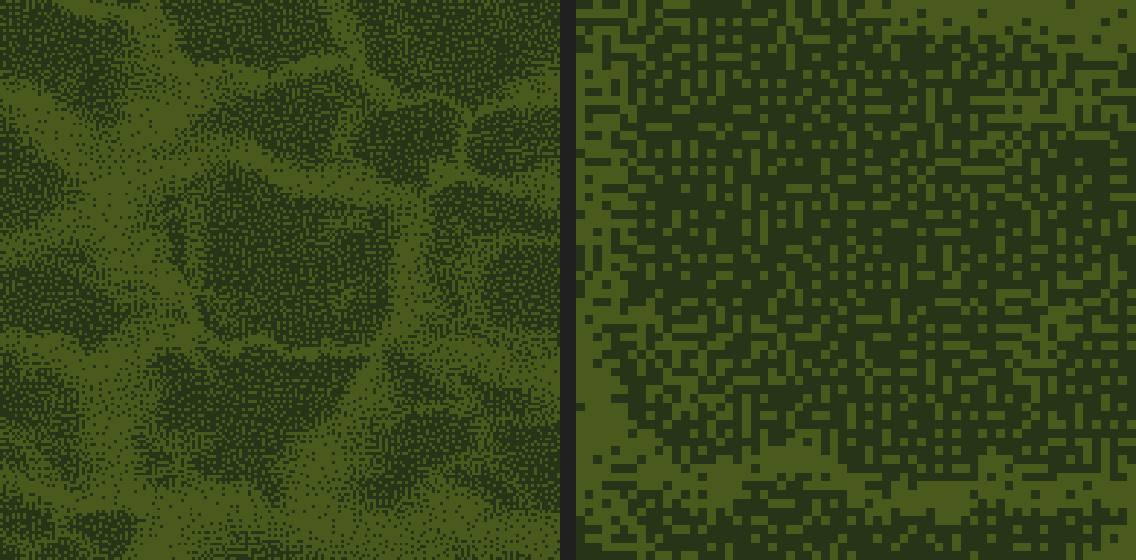
Left: the whole. Right: its middle third, enlarged.
Give the GLSL for this texture, as a Shadertoy shader.

```glsl
// Mossy green ground with pale frayed veins, dithered to two colours on a coarse grid.

const vec3 DARK_MOSS = vec3(0.152, 0.205, 0.090);
const vec3 PALE_MOSS = vec3(0.290, 0.348, 0.110);
const float GRID_CELLS = 192.0;
const float TAU = 6.28319;

// Integer hash: lattice point and seed to a value in 0..1
float hash(vec2 p, int seed) {
    uvec2 q = uvec2(ivec2(p) + 4096) * uvec2(1597u, 3571u);
    uint n = (q.x ^ (q.y << 8)) + uint(seed) * 7919u;
    n = (n ^ (n >> 15)) * 73244475u;
    n = (n ^ (n >> 13)) * 73244475u;
    n ^= n >> 16;
    return float(n & 65535u) / 65536.0;
}

float valueNoise(vec2 p, int seed) {
    vec2 i = floor(p);
    vec2 f = fract(p);
    f = f * f * (3.0 - 2.0 * f);
    float low = mix(hash(i, seed), hash(i + vec2(1, 0), seed), f.x);
    float high = mix(hash(i + vec2(0, 1), seed), hash(i + vec2(1, 1), seed), f.x);
    return mix(low, high, f.y);
}

float fbm(vec2 p, int seed) {
    float sum = 0.0;
    float amplitude = 0.533;
    for (int octave = 0; octave < 4; octave++) {
        sum += amplitude * valueNoise(p, seed + octave);
        p = p * 2.03 + 5.7;
        amplitude *= 0.5;
    }
    return sum;
}

vec2 cellSeed(vec2 cell, int seed) {
    return 0.05 + 0.9 * vec2(hash(cell, seed), hash(cell, seed + 1));
}

// Distance from p to the nearest border between Voronoi cells
float borderDistance(vec2 p, int seed) {
    vec2 base = floor(p);
    vec2 nearest = vec2(0.0);
    float best = 9.0;
    for (int y = -1; y <= 1; y++)
    for (int x = -1; x <= 1; x++) {
        vec2 cell = base + vec2(x, y);
        vec2 offset = cell + cellSeed(cell, seed) - p;
        if (dot(offset, offset) < best) {
            best = dot(offset, offset);
            nearest = offset;
        }
    }
    float border = 9.0;
    for (int y = -2; y <= 2; y++)
    for (int x = -2; x <= 2; x++) {
        vec2 cell = base + vec2(x, y);
        vec2 offset = cell + cellSeed(cell, seed) - p;
        vec2 across = offset - nearest;
        if (dot(across, across) > 0.0001)
            border = min(border, dot(0.5 * (offset + nearest), normalize(across)));
    }
    return border;
}

float vein(vec2 p, float width, int seed) {
    return 1.0 - smoothstep(0.15 * width, width, borderDistance(p, seed));
}

vec2 warp(vec2 p, int seed) {
    return vec2(fbm(p, seed), fbm(p + 3.1, seed + 10)) - 0.5;
}

// Share of pale dots: broad frayed veins, faint side veins and mottled patches
float paleShare(vec2 uv) {
    vec2 p = uv + 0.16 * warp(uv * 5.0, 11) + 0.05 * warp(uv * 17.0, 101);
    float width = mix(0.05, 0.36, smoothstep(0.3, 0.75, fbm(uv * vec2(2.5, 4.0), 31)));
    float broad = vein(p * vec2(2.3, 4.0) + vec2(0.35, 0.6), width, 41);
    broad *= 0.75 + 0.25 * smoothstep(0.3, 0.5, fbm(uv * 8.0 + 4.0, 121));
    float side = vein(p * vec2(4.6, 6.6) + 2.3, 0.16, 51);
    side *= 0.6 * smoothstep(0.42, 0.65, fbm(uv * 4.0 + 8.0, 61));
    float mottle = 0.2 * (fbm(uv * 11.0, 71) - 0.5);
    return mix(0.29, 0.92, max(broad, side)) + mottle;
}

// White noise minus its neighbourhood mean
float highPass(vec2 cell) {
    float sum = 0.0;
    for (int y = -1; y <= 1; y++)
    for (int x = -1; x <= 1; x++)
        sum += hash(cell + vec2(x, y), 81);
    return hash(cell, 81) - sum / 9.0;
}

// Evenly spread threshold: rank of a cell among its neighbours
float ditherThreshold(vec2 cell) {
    float center = highPass(cell);
    float rank = 0.0;
    for (int y = -1; y <= 1; y++)
    for (int x = -1; x <= 1; x++)
        if (x != 0 || y != 0)
            rank += step(highPass(cell + vec2(x, y)), center);
    float level = (rank + hash(cell, 91)) / 9.0;
    return level + 0.07 * sin(TAU * level);
}

void mainImage(out vec4 fragColor, in vec2 fragCoord) {
    vec2 uv = fragCoord / iResolution.y;
    vec2 cell = floor(uv * GRID_CELLS);
    float share = paleShare((cell + 0.5) / GRID_CELLS);
    float pale = step(ditherThreshold(cell), share);
    fragColor = vec4(mix(DARK_MOSS, PALE_MOSS, pale), 1.0);
}
```
